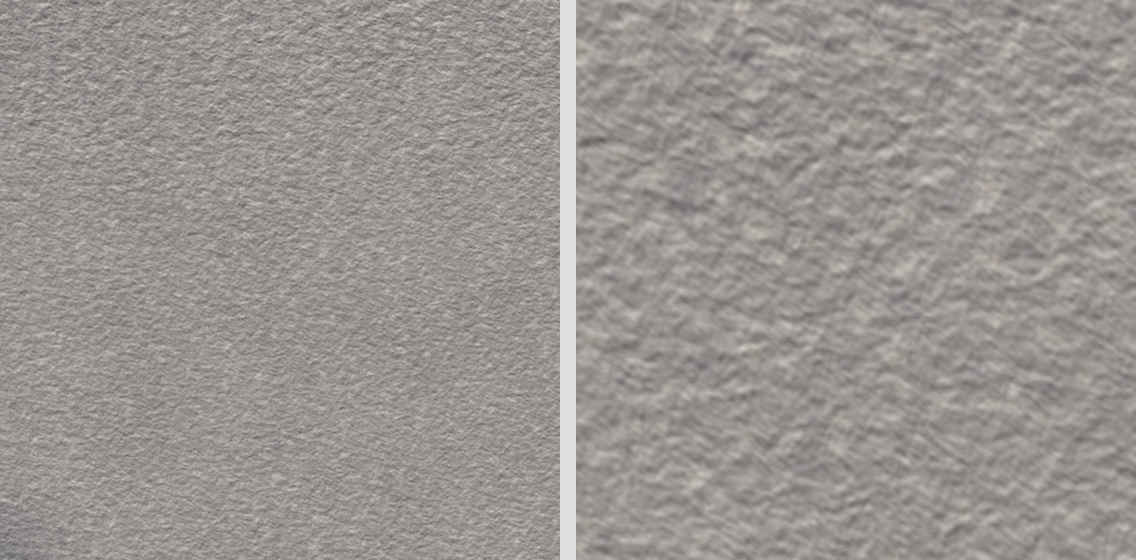
Left: the whole. Right: its middle third, enlarged.
This texture is drawn by a Shadertoy shader. Its source:

```glsl
// Rough grey plaster under a raking light from above.
// Layered gradient noise gives a bumpy height field; its slope along the light
// shades the grains, and broader noise adds pale warm flecks and soft tone drift.

const vec3 STONE_GREY = vec3(0.594, 0.575, 0.563);
const vec3 WARM_FLECK = vec3(0.085, 0.078, 0.065);
const vec3 COOL_SHADE = vec3(-0.085, -0.077, -0.058);
const vec2 GRAIN_DENSITY = vec2(66.0, 92.0);
const float GRAIN_TILT = 0.12;

mat2 rotation(float angle) {
    float c = cos(angle), s = sin(angle);
    return mat2(c, s, -s, c);
}

// Sine hash: a random vector with components in -1..1
vec2 hash2(vec2 cell) {
    vec2 q = vec2(dot(cell, vec2(127.1, 311.7)), dot(cell, vec2(269.5, 183.3)));
    return 2.0 * fract(sin(q) * 43758.5453) - 1.0;
}

float gradientNoise(vec2 p) {
    vec2 cell = floor(p);
    vec2 f = fract(p);
    vec2 u = f * f * f * (f * (f * 6.0 - 15.0) + 10.0);
    vec2 e = vec2(1.0, 0.0);
    float a = dot(hash2(cell), f);
    float b = dot(hash2(cell + e.xy), f - e.xy);
    float c = dot(hash2(cell + e.yx), f - e.yx);
    float d = dot(hash2(cell + e.xx), f - e.xx);
    return mix(mix(a, b, u.x), mix(c, d, u.x), u.y);
}

// Sum of turned octaves, each finer and weaker than the last
float layeredNoise(vec2 p, int octaves, float gain) {
    float sum = 0.0;
    float weight = 1.0;
    for (int i = 0; i < octaves; i++) {
        sum += weight * gradientNoise(p);
        p = rotation(0.35) * p * 1.8 + 17.3;
        weight *= gain;
    }
    return sum;
}

// Grain height; coarseness mixes in larger clumps
float surfaceHeight(vec2 uv, float coarseness) {
    vec2 p = rotation(GRAIN_TILT) * uv;
    vec2 bend = vec2(gradientNoise(p * 31.0), gradientNoise(p * 31.0 + 40.0));
    p += 0.006 * bend;
    float grains = layeredNoise(p * GRAIN_DENSITY, 3, 0.72);
    float clumps = gradientNoise(p * GRAIN_DENSITY * 0.5 + 9.0);
    return grains + coarseness * clumps;
}

// Positive where the surface faces the light, negative in its shade
float relief(vec2 uv, vec2 towardLight, float coarseness) {
    return surfaceHeight(uv - 0.5 * towardLight, coarseness)
         - surfaceHeight(uv + 0.5 * towardLight, coarseness);
}

void mainImage(out vec4 fragColor, in vec2 fragCoord) {
    vec2 uv = fragCoord / iResolution.y;
    float top = smoothstep(0.45, 1.0, uv.y);

    // Raking light, stronger and coarser towards the top
    vec2 towardLight = vec2(-0.0012, 0.0038);
    float slope = relief(uv, towardLight, 0.3 + 0.9 * top);
    float contrast = mix(0.150, 0.185, top);
    vec3 color = STONE_GREY + contrast * slope;

    // Pale warm flecks and cool hollows
    vec2 tilted = rotation(GRAIN_TILT) * uv;
    float fleck = layeredNoise(tilted * vec2(44.0, 60.0) + 5.0, 3, 0.75);
    color += WARM_FLECK * smoothstep(0.0, 0.60, fleck);
    color += COOL_SHADE * smoothstep(0.05, 0.75, -fleck) * (0.55 + 0.4 * top);

    // Slow tone drift and darker, bluish left corners
    color += 0.030 * layeredNoise(uv * 6.0 + 3.0, 3, 0.7);
    float lowerCorner = 1.0 - smoothstep(0.0, 0.18, length(uv));
    float upperCorner = 1.0 - smoothstep(0.0, 0.45, length(uv - vec2(0.0, 1.0)));
    color += COOL_SHADE * (0.9 * lowerCorner + 0.3 * upperCorner);

    fragColor = vec4(clamp(color, 0.0, 1.0), 1.0);
}
```
